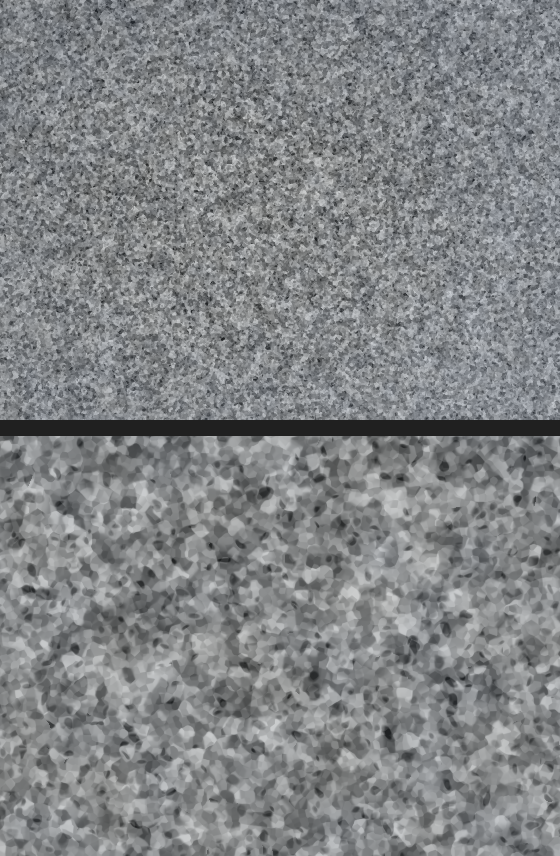
Top, the full canvas; bottom, a detail of the centre.
This texture is drawn by a Shadertoy shader. Its source:

```glsl
// Fine grey granite slab: packed feldspar and quartz crystals in two sizes,
// peppered with dark mica. Crystals are a softened Voronoi mosaic, mica is
// scattered ellipses, and broad noise adds clumping, soft light and a cool tint.

const float CRYSTAL_SCALE = 112.0;   // cells per canvas height
const float FINE_SCALE    = 205.0;
const float MICA_SCALE    = 92.0;
const float FLECK_SCALE   = 25.0;

const float STONE_TONE = 0.537;
const vec3 WARM_TINT = vec3(-0.003, 0.002, -0.001);
const vec3 COOL_TINT = vec3(-0.018, 0.000, 0.024);

// Three random values per cell, without sine
vec3 hash3(vec2 cell, float seed) {
    vec3 p = fract(vec3(cell.xyx + seed * 17.3) * vec3(0.1031, 0.1030, 0.0973));
    p += dot(p, p.yxz + 33.33);
    return fract((p.xxy + p.yzz) * p.zyx);
}

float valueNoise(vec2 p, float seed) {
    vec2 cell = floor(p);
    vec2 f = fract(p);
    vec2 s = f * f * (3.0 - 2.0 * f);
    float bottom = mix(hash3(cell, seed).x, hash3(cell + vec2(1, 0), seed).x, s.x);
    float top = mix(hash3(cell + vec2(0, 1), seed).x, hash3(cell + vec2(1, 1), seed).x, s.x);
    return mix(bottom, top, s.y);
}

// Voronoi mosaic with blended borders; returns the tone of the crystal
float crystals(vec2 p, float sharpness, float seed) {
    vec2 cell = floor(p);
    float tone = 0.0;
    float total = 0.0;
    for (int y = -1; y <= 1; y++) {
        for (int x = -1; x <= 1; x++) {
            vec2 id = cell + vec2(x, y);
            vec3 rnd = hash3(id, seed);
            vec2 d = id + rnd.xy - p;
            float weight = exp(-sharpness * dot(d, d));
            tone += weight * rnd.z;
            total += weight;
        }
    }
    return tone / max(total, 1e-6);
}

// Scattered ellipses of random size and direction; returns their coverage
float flecks(vec2 p, float density, vec2 radii, float blur, float seed) {
    vec2 cell = floor(p);
    float cover = 0.0;
    for (int y = -1; y <= 1; y++) {
        for (int x = -1; x <= 1; x++) {
            vec2 id = cell + vec2(x, y);
            vec3 place = hash3(id, seed);
            vec3 form = hash3(id, seed + 1.0);
            float angle = 6.2832 * form.x;
            vec2 axis = vec2(cos(angle), sin(angle));
            vec2 d = p - id - place.xy;
            d = vec2(dot(d, axis), dot(d, vec2(-axis.y, axis.x)));
            d.y *= mix(1.0, 1.9, form.y);
            float radius = mix(radii.x, radii.y, form.z * form.z);
            float disc = 1.0 - smoothstep(radius - blur, radius + blur, length(d));
            float strength = mix(0.55, 1.0, form.y);
            cover = max(cover, disc * strength * step(place.z, density));
        }
    }
    return cover;
}

void mainImage(out vec4 fragColor, in vec2 fragCoord) {
    vec2 uv = fragCoord / iResolution.xy;
    vec2 p = fragCoord / iResolution.y;
    float blur = max(0.6 / iResolution.y, 0.0015);

    // Ragged outlines
    vec2 ragged = vec2(valueNoise(p * 170.0, 1.0), valueNoise(p * 170.0, 2.0)) - 0.5;
    vec2 q = p + 0.0035 * ragged;

    // Mineral layers
    float clump = valueNoise(p * 42.0, 3.0) - 0.5;
    float coarse = crystals(q * CRYSTAL_SCALE, 13.0, 4.0) - 0.5;
    float fine = crystals(p * FINE_SCALE, 11.0, 5.0) - 0.5;
    float mica = flecks(q * MICA_SCALE, 0.36 - 0.25 * clump, vec2(0.22, 0.52),
                        blur * MICA_SCALE, 6.0);
    float largeMica = flecks(q * FLECK_SCALE, 0.07, vec2(0.10, 0.22),
                             blur * FLECK_SCALE, 8.0);

    // Crisper towards the middle, softer in the corners
    vec2 fromCentre = uv - vec2(0.47, 0.48);
    float edge = smoothstep(0.08, 0.65, length(fromCentre));
    float contrast = mix(1.06, 0.86, edge);
    float grain = 0.29 * coarse + 0.18 * fine + 0.10 * clump;
    grain -= 0.21 * mica * (1.0 - 0.5 * largeMica) + 0.20 * largeMica;

    // Uneven light over the slab
    float light = 0.025 * (uv.x - 0.5) - 0.035 * (uv.y - 0.5);
    light += 0.025 * (valueNoise(p * 4.0, 10.0) - 0.5);
    float tone = STONE_TONE + light + contrast * grain;

    float cool = clamp(0.25 + 0.6 * edge + 0.3 * (uv.x - 0.5)
                       + 0.5 * (valueNoise(p * 28.0, 11.0) - 0.5), 0.0, 1.0);
    vec3 color = vec3(clamp(tone, 0.13, 0.80)) + mix(WARM_TINT, COOL_TINT, cool);
    fragColor = vec4(color, 1.0);
}
```
